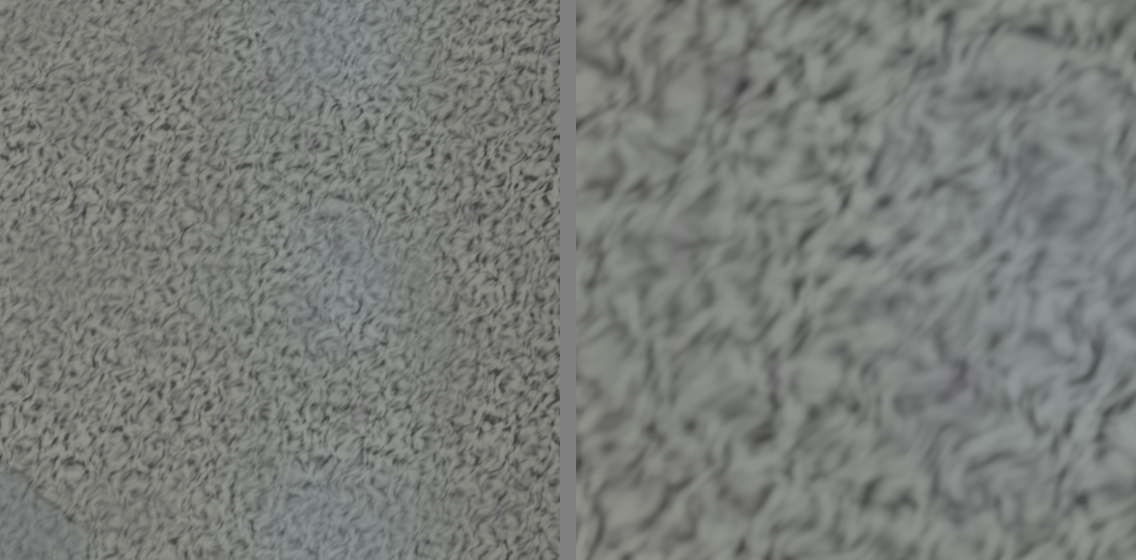
Left: the whole. Right: its middle third, enlarged.
A Shadertoy shader for this texture:

```glsl
// Speckled grey stone: short upright flecks from warped gradient noise,
// with soft bluish sheen patches, uneven contrast and a faint crease
// that sets off a cooler corner at the lower left.

vec2 randomGradient(vec2 cell) {
    vec3 h = fract(vec3(cell.xyx) * vec3(0.1031, 0.1030, 0.0973));
    h += dot(h, h.yzx + 33.33);
    float angle = 6.2832 * fract((h.x + h.y) * h.z);
    return vec2(cos(angle), sin(angle));
}

float gradientNoise(vec2 p) {
    vec2 cell = floor(p), f = fract(p);
    vec2 w = f * f * f * (f * (f * 6.0 - 15.0) + 10.0);
    vec2 e = vec2(1.0, 0.0);
    float a = dot(randomGradient(cell), f);
    float b = dot(randomGradient(cell + e.xy), f - e.xy);
    float c = dot(randomGradient(cell + e.yx), f - e.yx);
    float d = dot(randomGradient(cell + e.xx), f - e.xx);
    return mix(mix(a, b, w.x), mix(c, d, w.x), w.y);
}

// Upright flecks of roughly unit variance, bent by a slower warp
float fleckNoise(vec2 p) {
    p.y += 0.12 * p.y * p.y;
    vec2 bend = vec2(gradientNoise(p * 24.0), gradientNoise(p * 24.0 + 71.0));
    p += bend * vec2(0.014, 0.008);
    p.x -= 0.22 * p.y;
    float coarse = gradientNoise(p * vec2(76.0, 48.0) + 13.0);
    float fine = gradientNoise(mat2(0.94, 0.34, -0.34, 0.94) * p * vec2(128.0, 92.0) + 40.0);
    return 4.2 * (coarse + 0.6 * fine);
}

void mainImage(out vec4 fragColor, in vec2 fragCoord) {
    vec2 p = fragCoord / iResolution.y;

    // Broad variation: sheen repeats up the middle, clouds drift everywhere
    float band = 0.5 + 0.5 * cos(6.2832 * (p.y - 0.5) / 0.44);
    float offset = (p.x - 0.6 + 0.1 * gradientNoise(p * 5.0)) / 0.15;
    float sheen = exp(-offset * offset) * (0.3 + 0.7 * band);
    float cloud = gradientNoise(p * 7.0 + 5.0);
    float rightEdge = smoothstep(0.7, 1.0, p.x);

    // Flecks, with a long dark tail and a compressed light end
    float contrast = 1.08 - 0.25 * band - 0.15 * sheen + 0.5 * cloud + 0.2 * rightEdge;
    float z = clamp(fleckNoise(p) * contrast, -2.8, 2.5);
    float tone = 0.484 + 0.049 * z - 0.008 * z * z;
    tone += 0.022 * sheen + 0.025 * cloud - 0.022 * rightEdge;

    // Sparse smoky stains
    float stain = smoothstep(0.3, 0.6, gradientNoise(p * vec2(24.0, 17.0) + 90.0));
    tone -= 0.045 * stain;

    // Crease and the smoother corner beneath it
    float crease = p.y - 0.18 + 0.85 * p.x + 0.012 * gradientNoise(p * 22.0);
    float reach = 1.0 - smoothstep(0.12, 0.23, p.x);
    float corner = (1.0 - smoothstep(-0.012, 0.004, crease)) * reach;
    tone = mix(tone, 0.47 + 0.5 * (tone - 0.48), 0.6 * corner);
    tone -= 0.06 * reach * exp(-pow(crease / 0.007, 2.0));

    // Warm grey stone, cooled by the sheen and slightly violet in the stains
    vec3 tint = mix(vec3(1.0, 1.01, 0.965), vec3(0.965, 1.02, 1.02), clamp(sheen + 0.5 * corner, 0.0, 1.0));
    tint = mix(tint, vec3(1.0, 0.98, 1.02), 0.6 * stain);
    fragColor = vec4(clamp(tone * tint, 0.0, 1.0), 1.0);
}
```
